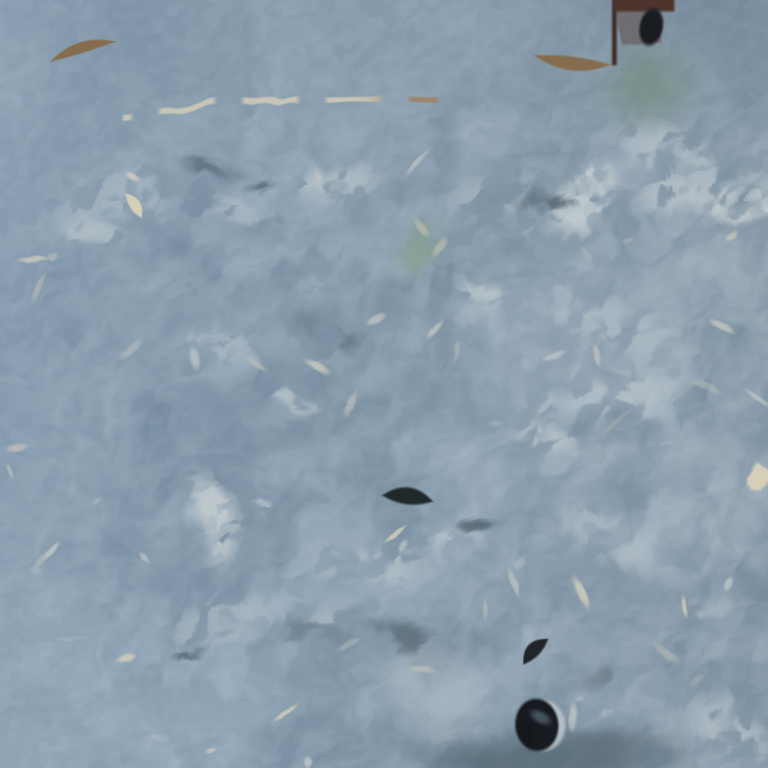
This texture is drawn by a Shadertoy shader. Its source:

```glsl
// Weathered blue-grey painted surface: soft cellular dabs over layered-sine clouds,
// with scattered pale scuffs, slivers and dark smudges, plus a few leaves, seeds,
// a broken twig, a pebble and the foot of a post.
#define MID_TONE vec3(0.545, 0.620, 0.685)
#define TONE_STEP vec3(0.070, 0.063, 0.058)
#define PALE vec3(0.74, 0.78, 0.80)
#define SMUDGE vec3(0.34, 0.41, 0.46)
#define INK vec3(0.10, 0.11, 0.13)
#define TAN vec3(0.62, 0.50, 0.36)
#define CREAM vec3(0.84, 0.81, 0.72)
#define MOSS vec3(0.53, 0.64, 0.56)
#define SCUFFS 24
#define SLIVERS 56
#define SMUDGES 10

float hash(vec2 p) {
    vec3 q = fract(p.xyx * 0.1031);
    q += dot(q, q.yzx + 33.33);
    return fract((q.x + q.y) * q.z);
}
vec2 hash2(vec2 p) { return vec2(hash(p), hash(p + 57.3)); }

// Turns a point into the frame of a shape lying at angle a
mat2 frame(float a) { return mat2(cos(a), -sin(a), sin(a), cos(a)); }

// Layered, warped sines: roughly -1 to 1
float cloud(vec2 p) {
    float sum = 0.0, amp = 0.6;
    for (int i = 0; i < 5; i++) {
        p = frame(1.1) * p * 1.7 + 1.3;
        p += 0.6 * sin(p.yx * 1.3);
        sum += amp * sin(p.x) * sin(p.y);
        amp *= 0.62;
    }
    return sum;
}

// Cellular noise whose flat cells blend softly, centred on zero
float dabs(vec2 p, float sharp) {
    vec2 cell = floor(p);
    float sum = 0.0, total = 0.0001;
    for (int y = -1; y <= 1; y++)
    for (int x = -1; x <= 1; x++) {
        vec2 id = cell + vec2(x, y);
        vec2 d = id + hash2(id + 100.0) - p;
        float w = exp(-sharp * dot(d, d));
        sum += w * hash(id + 211.7);
        total += w;
    }
    return sum / total - 0.5;
}

float blob(vec2 p, vec2 c, vec2 r, float angle, float soft) {
    float d = length(frame(angle) * (p - c) / r);
    return 1.0 - smoothstep(1.0 - soft, 1.0 + soft, d);
}

// Pointed lens, bent by curl
float leaf(vec2 p, vec2 c, vec2 r, float angle, float curl) {
    vec2 q = frame(angle) * (p - c) / r;
    q.y += curl * (q.x * q.x - 0.4);
    return 1.0 - smoothstep(-0.25, 0.25, abs(q.y) + q.x * q.x - 1.0);
}

float box(vec2 p, vec2 lo, vec2 hi) {
    vec2 m = smoothstep(lo - 0.003, lo + 0.003, p) * (1.0 - smoothstep(hi - 0.003, hi + 0.003, p));
    return m.x * m.y;
}

void mainImage(out vec4 fragColor, in vec2 fragCoord) {
    vec2 p = fragCoord / iResolution.xy;
    vec2 warp = vec2(cloud(p * 7.0), cloud(p * 7.0 + 9.0));
    vec2 w = p + 0.016 * warp;
    vec2 ragged = w + 0.007 * vec2(cloud(p * 32.0), cloud(p * 32.0 + 5.0));

    // Ground: calm at the top and left, worked in the middle
    float rough = smoothstep(-0.1, 0.35, p.x) * (1.0 - smoothstep(0.78, 0.94, p.y));
    rough = mix(0.25, 1.0, rough);
    float coarse = dabs(frame(0.35) * w * vec2(11.0, 16.0), 9.0);
    float middle = dabs(frame(-0.6) * ragged * vec2(42.0, 27.0), 7.0);
    float fine = dabs(frame(0.5) * ragged * vec2(75.0, 110.0), 5.0);
    float tone = 0.5 * cloud(p * 3.0) + rough * (1.0 * coarse + 0.95 * middle) + 0.55 * fine;
    tone += 0.35 * (0.5 - p.x) - 0.35 * smoothstep(0.8, 1.0, p.y);
    vec3 col = MID_TONE + tone * TONE_STEP;
    col += vec3(-0.012, 0.0, 0.014) * (0.5 - p.x);

    // Pale scuffs broken up by the dabs
    for (int i = 0; i < SCUFFS; i++) {
        vec2 k = vec2(float(i), 3.0);
        vec2 c = vec2(0.1, 0.02) + vec2(0.9, 0.8) * hash2(k);
        vec2 r = mix(vec2(0.025, 0.010), vec2(0.085, 0.032), hash(k + 7.0));
        float m = blob(ragged, c, r, 0.9 * (hash(k + 11.0) - 0.5), 0.55);
        m *= smoothstep(-0.12, 0.25, middle + 0.5 * fine);
        col = mix(col, PALE, m * mix(0.25, 0.75, hash(k + 19.0)));
    }
    // Three heavier patches and a faint bloom
    float patches = blob(ragged, vec2(0.765, 0.74), vec2(0.055, 0.032), 0.6, 0.3);
    patches = max(patches, blob(ragged, vec2(0.97, 0.74), vec2(0.05, 0.028), 0.1, 0.3));
    patches = max(patches, blob(ragged, vec2(0.28, 0.32), vec2(0.025, 0.055), 0.2, 0.5));
    col = mix(col, PALE, patches * clamp(0.65 + middle + fine, 0.0, 1.0));
    col = mix(col, PALE, 0.4 * blob(w, vec2(0.56, 0.11), vec2(0.05, 0.07), 0.3, 0.7));

    // Dark smudges and mossy stains
    for (int i = 0; i < SMUDGES; i++) {
        vec2 k = vec2(float(i), 41.0);
        vec2 c = vec2(0.05, 0.05) + vec2(0.75, 0.75) * hash2(k);
        float m = blob(ragged, c, vec2(0.035, 0.011) * (0.5 + hash(k + 5.0)), 0.8 * hash(k + 9.0) - 0.4, 0.7);
        col = mix(col, SMUDGE, m * clamp(0.5 + 1.4 * middle, 0.0, 0.9));
    }
    col = mix(col, MOSS, 0.7 * blob(ragged, vec2(0.55, 0.67), vec2(0.035, 0.025), 0.7, 0.8));
    col = mix(col, MOSS * 0.85, 0.6 * blob(w, vec2(0.84, 0.89), vec2(0.05, 0.045), 0.0, 0.8));
    col = mix(col, SMUDGE, 0.8 * blob(ragged, vec2(0.71, 0.01), vec2(0.15, 0.035), 0.0, 0.5));

    // Small bright slivers at random angles
    for (int i = 0; i < SLIVERS; i++) {
        vec2 k = vec2(float(i), 83.0);
        vec2 c = hash2(k) * vec2(1.0, 0.8);
        vec2 r = vec2(0.006 + 0.013 * hash(k + 3.0), 0.0025 + 0.003 * hash(k + 6.0));
        float m = blob(p + 0.35 * (ragged - w), c, r, 3.14 * hash(k + 13.0), 0.5);
        col = mix(col, mix(PALE, CREAM, hash(k + 17.0)), m * mix(0.2, 0.85, hash(k + 23.0)));
    }

    // Broken twig along a shallow arc
    float arc = abs(w.y - 0.877 + 0.5 * (p.x - 0.4) * (p.x - 0.4));
    float twig = 1.0 - smoothstep(0.002, 0.006, arc);
    twig *= smoothstep(-0.35, 0.15, sin(p.x * 58.0) + 0.4) * box(p, vec2(0.16, 0.8), vec2(0.57, 0.92));
    col = mix(col, mix(CREAM, TAN, smoothstep(0.46, 0.54, p.x)), 0.8 * twig);

    // Leaves and seeds
    col = mix(col, TAN * 0.85, leaf(p, vec2(0.107, 0.936), vec2(0.044, 0.007), 0.3, 0.8));
    col = mix(col, TAN * 0.85, leaf(p, vec2(0.745, 0.919), vec2(0.05, 0.009), -0.12, -0.5));
    col = mix(col, CREAM, leaf(p, vec2(0.175, 0.733), vec2(0.019, 0.007), -1.0, 0.3));
    col = mix(col, CREAM, blob(ragged, vec2(0.995, 0.378), vec2(0.022, 0.013), 0.2, 0.25));
    col = mix(col, INK + vec3(0.02, 0.05, 0.03), leaf(p, vec2(0.531, 0.353), vec2(0.033, 0.011), -0.12, 0.3));
    col = mix(col, INK + 0.03, leaf(p, vec2(0.696, 0.153), vec2(0.023, 0.009), 0.8, 0.4));

    // Pebble with a pale rim and a glint
    col = mix(col, PALE, 0.8 * blob(p, vec2(0.707, 0.055), vec2(0.029, 0.033), 0.0, 0.12));
    col = mix(col, INK + 0.04 * middle, blob(p, vec2(0.699, 0.056), vec2(0.028, 0.034), 0.1, 0.1));
    col = mix(col, SMUDGE, 0.7 * blob(p, vec2(0.704, 0.066), vec2(0.013, 0.007), -0.5, 0.6));

    // Foot of a post at the top edge
    col = mix(col, vec3(0.43, 0.41, 0.42), 0.9 * box(w, vec2(0.80, 0.942), vec2(0.865, 1.1)));
    col = mix(col, vec3(0.24, 0.17, 0.14), box(p, vec2(0.797, 0.915), vec2(0.803, 1.1)));
    col = mix(col, vec3(0.30, 0.20, 0.17), box(p, vec2(0.80, 0.985), vec2(0.878, 1.1)));
    col = mix(col, INK, blob(p, vec2(0.848, 0.965), vec2(0.015, 0.024), -0.2, 0.2));

    fragColor = vec4(clamp(col, 0.0, 1.0), 1.0);
}
```
